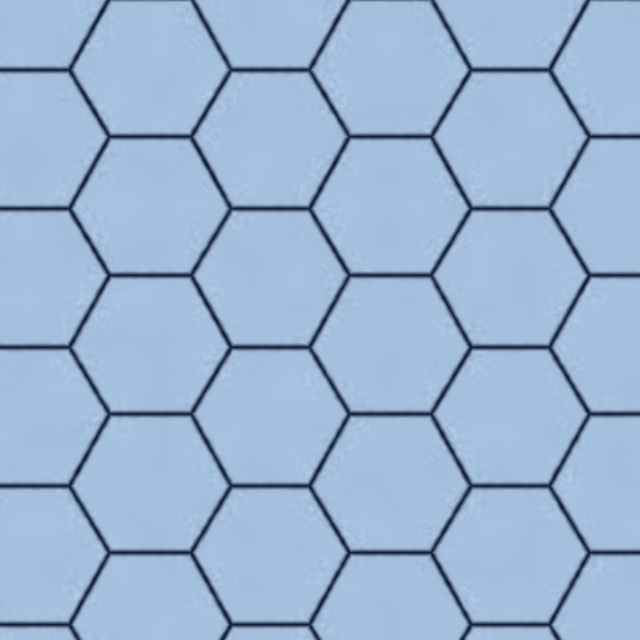
Give the GLSL for this pattern, as a three.js fragment shader.

```glsl
// Honeycomb of flat-topped hexagons: soft navy outlines on pale blue.
// One mirrored cell of line segments is repeated across the canvas; gradient
// noise adds a grey halo, speckle beside the slanted sides and line wear.

varying vec2 vUv;

const vec2 PERIOD = vec2(0.375, 0.21667);   // two columns wide, one hexagon high
const vec2 ORIGIN = vec2(0.2350, 0.13646);  // middle of one horizontal side
const float NEAR_SIDE = 0.0638;             // half length of side at the cell centre
const float FAR_SIDE = 0.1263;              // where the side at the cell border starts
const float RISE = 0.1042;                  // height of the border side in the cell
const float LINE_RADIUS = 0.0078;           // reach of the soft outline
const float LINE_CORE = -0.0018;            // start of its falloff
const float HALO_RADIUS = 0.0130;
const float SPECKLE_REACH = 0.060;

const vec3 FILL = vec3(0.648, 0.752, 0.873);
const vec3 INK = vec3(0.0, 0.050, 0.155);
const vec3 HALO = vec3(0.590, 0.680, 0.770);
const vec3 SPECKLE_TINT = vec3(0.085, 0.070, 0.040);

vec2 hashGradient(vec2 cell) {
  float h = fract(sin(dot(cell, vec2(127.1, 311.7))) * 43758.55);
  float angle = 6.28318 * h;
  return vec2(cos(angle), sin(angle));
}

float gradientNoise(vec2 p) {
  vec2 i = floor(p);
  vec2 f = p - i;
  vec2 u = f * f * f * (f * (f * 6.0 - 15.0) + 10.0);
  float a = dot(hashGradient(i), f);
  float b = dot(hashGradient(i + vec2(1.0, 0.0)), f - vec2(1.0, 0.0));
  float c = dot(hashGradient(i + vec2(0.0, 1.0)), f - vec2(0.0, 1.0));
  float d = dot(hashGradient(i + vec2(1.0, 1.0)), f - vec2(1.0, 1.0));
  return mix(mix(a, b, u.x), mix(c, d, u.x), u.y);
}

float segmentDistance(vec2 p, vec2 a, vec2 b) {
  vec2 ab = b - a;
  float t = clamp(dot(p - a, ab) / dot(ab, ab), 0.0, 1.0);
  return length(p - a - ab * t);
}

// Repeats the plane and mirrors it left to right about the cell centre.
vec2 foldCell(vec2 p, vec2 period) {
  float x = abs(mod(p.x + 0.5 * period.x, period.x) - 0.5 * period.x);
  return vec2(x, mod(p.y, period.y));
}

// Distances to the slanted sides (x) and the horizontal sides (y).
vec2 sideDistances(vec2 p, vec2 period) {
  vec2 low = vec2(NEAR_SIDE, 0.0);
  vec2 high = vec2(NEAR_SIDE, period.y);
  vec2 corner = vec2(FAR_SIDE, RISE);
  float slanted = min(segmentDistance(p, low, corner),
                      segmentDistance(p, corner, high));
  float level = min(segmentDistance(p, vec2(0.0), low),
                    segmentDistance(p, vec2(0.0, period.y), high));
  level = min(level, segmentDistance(p, corner, vec2(0.5 * period.x, RISE)));
  return vec2(slanted, level);
}

// Fine grain gathered in patches close to the slanted sides.
float speckle(vec2 p, float slantedDistance) {
  float near = 1.0 - smoothstep(0.008, SPECKLE_REACH, slantedDistance);
  float patches = smoothstep(-0.25, 0.35, gradientNoise(p * 22.0));
  float grain = gradientNoise(p * 105.0) + 0.5 * gradientNoise(p * 190.0 + 17.0);
  return near * patches * grain;
}

// Strength of the uneven grey fringe around the outline.
float haloAmount(vec2 p, float lineDistance) {
  float fringe = 1.0 - smoothstep(0.004, HALO_RADIUS, lineDistance);
  return fringe * clamp(0.45 + 0.9 * gradientNoise(p * 70.0 + 31.0), 0.0, 1.0);
}

void main() {
  vec2 sides = sideDistances(foldCell(vUv - ORIGIN, PERIOD), PERIOD);

  // Fill with faint tonal drift and speckle
  vec3 color = FILL + 0.014 * gradientNoise(vUv * 14.0);
  color += SPECKLE_TINT * speckle(vUv, sides.x);

  // Outline and halo, slightly uneven along the slanted sides
  float wear = 0.0012 * gradientNoise(vUv * 85.0 + 5.0);
  float lineDistance = min(sides.x + wear, sides.y);
  color = mix(color, HALO, haloAmount(vUv, lineDistance));
  color = mix(INK, color, smoothstep(LINE_CORE, LINE_RADIUS, lineDistance));

  gl_FragColor = vec4(color, 1.0);
}
```
